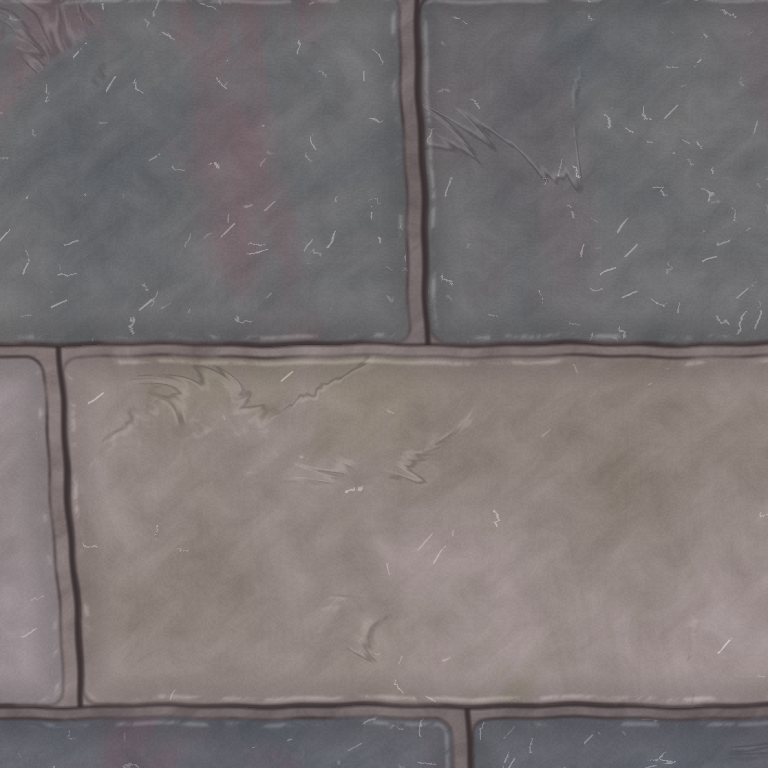
Give the GLSL for this texture, as a WebGL 2 fragment shader.

```glsl
#version 300 es
precision highp float;
// Large slate blocks in running bond: grey rows alternate with a tan row.
// Each block is a rounded box with a raised lip and thin dark joints; layered
// sines make the mottling and cracks, a jittered cell grid makes the scratches.
uniform vec2 u_resolution;
out vec4 fragColor;

float hash(vec2 p) {
  return fract(sin(dot(p, vec2(127.1, 311.7))) * 43758.55);
}

// Warped, rotated sine layers, roughly -1 to 1
float mottle(vec2 p) {
  float sum = 0.0, amp = 0.5;
  for (int i = 0; i < 8; i++) {
    p = mat2(0.8, 0.6, -0.6, 0.8) * p * 1.7 + 1.3;
    p += 0.6 * sin(p.yx * 1.1 + float(i));
    sum += amp * sin(p.x) * sin(p.y);
    amp *= 0.64;
  }
  return sum;
}

// Short pale strokes, at most one per cell, each with its own tilt and strength
float scratches(vec2 p, float density) {
  float ink = 0.0;
  for (int j = -1; j <= 1; j++)
    for (int i = -1; i <= 1; i++) {
      vec2 cell = floor(p) + vec2(i, j);
      float pick = hash(cell + 7.3);
      vec2 d = p - cell - vec2(hash(cell), hash(cell + 3.1));
      float angle = 6.28 * hash(cell + 11.9);
      vec2 dir = vec2(cos(angle), sin(angle));
      float along = 0.1 + 0.4 * pick;
      d -= dir * clamp(dot(d, dir), -along, along);
      float strength = step(hash(cell + 5.7), density) * (0.3 + 0.7 * pick);
      ink = max(ink, strength * smoothstep(0.08, 0.01, length(d)));
    }
  return ink;
}

float roundedBox(vec2 p, vec2 halfSize, float radius) {
  vec2 q = abs(p) - halfSize + radius;
  return length(max(q, 0.0)) + min(max(q.x, q.y), 0.0) - radius;
}

// Soft line of the given half width around zero
float line(float d, float halfWidth) {
  float soft = 0.0015 + 1.0 / u_resolution.y;
  return 1.0 - smoothstep(halfWidth - soft, halfWidth + soft, abs(d));
}

void main() {
  vec2 p = gl_FragCoord.xy / u_resolution;
  vec2 w = p + 0.0015 * sin(p.yx * 23.0) + 0.0008 * sin(p.yx * 71.0 + 2.0);

  // Bond layout: row pitch 0.471, block pitch 1, slightly slanted upright joints
  float row = floor((w.y - 0.08) / 0.471);
  float t = w.y - 0.08 - row * 0.471;
  float tanRow = 1.0 - mod(row, 2.0);
  float u = w.x - 0.107 - 0.485 * (1.0 - tanRow) + 0.035 * row
          + t * mix(0.035, 0.066, tanRow);
  float column = floor(u);
  float s = u - column;
  vec2 id = vec2(column, row);
  float leftBlock = mod(column, 2.0);

  // Broad mottling, fine diagonal streaks and grain
  vec2 q = p + 3.7 * id;
  float broad = mottle(q * 5.0);
  float fine = mottle(mat2(0.8, -0.6, 0.6, 0.8) * q * vec2(24.0, 38.0));
  float stain = mottle(q * 4.0 + 19.0);
  float grain = hash(floor(p * 420.0)) - 0.5;

  // Grey blocks, the left one with plum stains
  vec3 grey = mix(vec3(0.38, 0.39, 0.405), vec3(0.45, 0.445, 0.45), 0.5 + broad * 0.8);
  grey = mix(grey, vec3(0.46, 0.39, 0.41),
             smoothstep(-0.05, 0.5, stain) * mix(0.25, 0.8, leftBlock));
  grey *= row < 0.0 ? vec3(0.92, 0.93, 0.98) : vec3(1.0);

  // Tan blocks, browner in the middle and rosier near the base
  vec3 sand = mix(vec3(0.535, 0.49, 0.465), vec3(0.61, 0.56, 0.555),
                  0.55 + broad * 0.8 - 1.2 * (t - 0.2));
  sand = mix(sand, vec3(0.56, 0.53, 0.56), leftBlock * 0.5);
  sand = mix(sand, vec3(0.54, 0.51, 0.45), 0.5 * smoothstep(0.1, 0.6, stain));

  vec3 color = mix(grey, sand, tanRow);
  color += fine * 0.03 + grain * 0.022;

  // Broken cleft edges along contours of the mottling
  float cleft = mottle(q * 2.6 + 5.0);
  float broken = smoothstep(0.0, 0.35, stain + 0.4 * fine);
  color *= 1.0 - 0.14 * broken * smoothstep(0.035, 0.0, abs(cleft - 0.12));
  color += 0.05 * broken * smoothstep(0.04, 0.0, abs(cleft - 0.17));

  // Pale scratches, clustered on the grey rows
  float density = mix(0.28, 0.04, tanRow) * smoothstep(-0.5, 0.4, broad + fine * 0.4);
  color += vec3(0.2, 0.19, 0.2) * scratches(q * 42.0 + 0.4 * fine, density);

  // Worn block edge: shaded margin and a patchy light rim
  float d = roundedBox(vec2(s - 0.491, t - 0.2295), vec2(0.486, 0.2255), 0.02);
  color *= 1.0 - 0.1 * smoothstep(-0.045, -0.008, d + 0.012 * fine);
  color += 0.1 * line(d + 0.007, 0.0025) * smoothstep(-0.3, 0.4, stain + fine);

  // Raised lip between block and joint
  vec3 lip = mix(vec3(0.41, 0.37, 0.375), vec3(0.52, 0.47, 0.465), 0.5 * tanRow + 0.25);
  lip += 0.06 * broad + 0.05 * fine + grain * 0.02;
  float soft = 1.0 / u_resolution.y + 0.001;
  color = mix(color, lip, smoothstep(-soft, soft, d));

  // Dark seams: a thinner one around the block, a deep one in the joint
  vec3 seam = vec3(0.21, 0.175, 0.18);
  float wear = 0.7 + 0.3 * sin(p.x * 17.0 + p.y * 13.0 + 4.0 * broad);
  color = mix(color, seam, 0.75 * wear * line(d - 0.001, 0.002));
  float upright = min(s, 1.0 - s);
  float level = min(t, 0.471 - t);
  color = mix(color, seam, 0.9 * line(upright, 0.0035));
  color = mix(color, seam, (0.55 + 0.35 * wear) * line(level, 0.0022));

  fragColor = vec4(clamp(color, 0.0, 1.0), 1.0);
}
```
